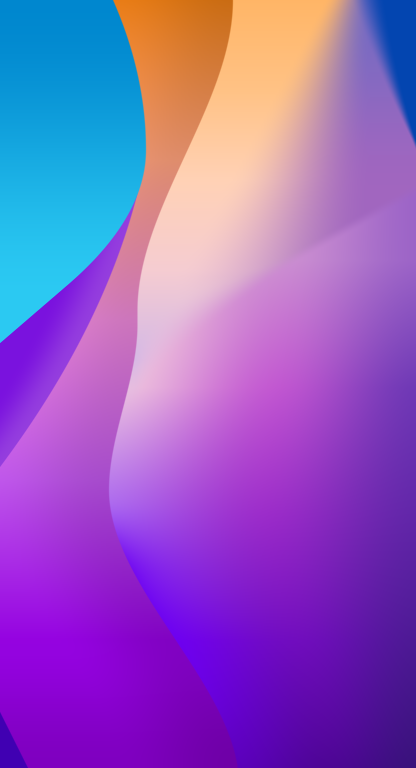
Write a WebGL 1 fragment shader that draws this background.

```glsl
precision highp float;

uniform vec2 u_resolution;

// Blue sheet, violet band and corners
const vec3 AZURE = vec3(0.0, 0.53, 0.81);
const vec3 CYAN = vec3(0.17, 0.79, 0.95);
const vec3 BAND_VIOLET = vec3(0.48, 0.07, 0.87);
const vec3 BAND_LIGHT = vec3(0.58, 0.24, 0.87);
const vec3 CORNER_BLUE = vec3(0.01, 0.27, 0.69);
const vec3 CORNER_INDIGO = vec3(0.25, 0.0, 0.70);

// Ribbon, top to bottom
const vec3 RIBBON_ORANGE = vec3(0.86, 0.46, 0.08);
const vec3 RIBBON_CORAL = vec3(0.95, 0.60, 0.46);
const vec3 RIBBON_PINK = vec3(0.87, 0.50, 0.80);
const vec3 RIBBON_ORCHID = vec3(0.71, 0.32, 0.87);
const vec3 RIBBON_PURPLE = vec3(0.55, 0.01, 0.83);
const vec3 RIBBON_DEEP = vec3(0.47, 0.0, 0.71);

// Upper fold, top to bottom, and its shaded side
const vec3 FOLD_AMBER = vec3(1.0, 0.71, 0.40);
const vec3 FOLD_APRICOT = vec3(1.0, 0.76, 0.52);
const vec3 FOLD_PEACH = vec3(1.0, 0.82, 0.71);
const vec3 FOLD_BLUSH = vec3(0.96, 0.80, 0.82);
const vec3 FOLD_LAVENDER = vec3(0.83, 0.72, 0.90);
const vec3 SHADE_TOP = vec3(0.46, 0.42, 0.76);
const vec3 SHADE_LOW = vec3(0.63, 0.40, 0.75);

// Lower fold: left, middle and right columns, top to bottom
const vec3 LEFT_1 = vec3(0.98, 0.82, 0.85);
const vec3 LEFT_2 = vec3(0.94, 0.78, 0.87);
const vec3 LEFT_3 = vec3(0.66, 0.40, 0.95);
const vec3 LEFT_4 = vec3(0.45, 0.0, 0.93);
const vec3 LEFT_5 = vec3(0.36, 0.0, 0.74);
const vec3 MID_1 = vec3(0.80, 0.56, 0.82);
const vec3 MID_2 = vec3(0.76, 0.34, 0.82);
const vec3 MID_3 = vec3(0.61, 0.17, 0.79);
const vec3 MID_4 = vec3(0.44, 0.05, 0.74);
const vec3 MID_5 = vec3(0.30, 0.02, 0.58);
const vec3 RIGHT_1 = vec3(0.61, 0.39, 0.78);
const vec3 RIGHT_2 = vec3(0.43, 0.22, 0.71);
const vec3 RIGHT_3 = vec3(0.38, 0.15, 0.66);
const vec3 RIGHT_4 = vec3(0.30, 0.10, 0.58);
const vec3 RIGHT_5 = vec3(0.22, 0.07, 0.48);
const vec3 RIM_VIOLET = vec3(0.42, 0.0, 0.95);

// Five evenly spaced colours over t in 0..1
vec3 ramp(float t, vec3 a, vec3 b, vec3 c, vec3 d, vec3 e) {
  t *= 4.0;
  vec3 col = mix(a, b, clamp(t, 0.0, 1.0));
  col = mix(col, c, clamp(t - 1.0, 0.0, 1.0));
  col = mix(col, d, clamp(t - 2.0, 0.0, 1.0));
  return mix(col, e, clamp(t - 3.0, 0.0, 1.0));
}

// Edge positions: x as a function of y, with y running down
float foldEdge(float y) {
  return 0.56 - 0.2295 * smoothstep(0.0, 0.404, y)
      - 0.0685 * smoothstep(0.423, 0.638, y)
      + 0.3125 * smoothstep(0.638, 1.022, y);
}

float blueEdge(float y) {
  float d = y - 0.1953;
  float bend = min(max(d, 0.0), 0.1758);
  float above = min(d, 0.0);
  return 0.351 - 2.08 * above * above - 6.1 * bend * (2.0 * d - bend);
}

float bandEdge(float y) {
  float d = y - 0.2734;
  return 0.3197 - d * (0.528 + 1.276 * d);
}

// One-pixel antialiasing for a signed horizontal distance
float cover(float d) {
  return smoothstep(-0.9, 0.9, d * u_resolution.x);
}

vec3 ribbonColor(vec2 p, float inset) {
  vec3 col = ramp(p.y / 0.833, RIBBON_ORANGE, RIBBON_CORAL, RIBBON_PINK,
                  RIBBON_ORCHID, RIBBON_PURPLE);
  col = mix(col, RIBBON_DEEP, smoothstep(0.83, 1.0, p.y));
  return col * mix(0.92, 1.06, smoothstep(0.0, 0.29, inset));
}

vec3 upperFold(vec2 p) {
  vec3 lit = ramp(p.y / 0.469, FOLD_AMBER, FOLD_APRICOT, FOLD_PEACH,
                  FOLD_BLUSH, FOLD_LAVENDER);
  vec3 shade = mix(SHADE_TOP, SHADE_LOW, smoothstep(0.0, 0.25, p.y));
  float start = mix(0.78, 0.42, clamp(p.y / 0.36, 0.0, 1.0));
  vec3 col = mix(lit, shade, smoothstep(start, 0.89, p.x));
  float corner = p.x - 0.885 - p.y * (0.46 + 0.78 * p.y);
  float blur = mix(0.042, 0.006, clamp(p.y / 0.18, 0.0, 1.0));
  return mix(col, CORNER_BLUE, smoothstep(-blur, blur, corner));
}

vec3 lowerFold(float y, float across) {
  float t = (y - 0.339) / 0.661;
  vec3 left = ramp(t, LEFT_1, LEFT_2, LEFT_3, LEFT_4, LEFT_5);
  vec3 middle = ramp(t, MID_1, MID_2, MID_3, MID_4, MID_5);
  vec3 right = ramp(t, RIGHT_1, RIGHT_2, RIGHT_3, RIGHT_4, RIGHT_5);
  vec3 col = mix(left, middle, smoothstep(-0.1, 0.55, across));
  col = mix(col, right, smoothstep(0.48, 1.04, across));
  float rim = smoothstep(0.65, 0.75, y) * (1.0 - smoothstep(0.8, 0.97, y));
  return mix(col, RIM_VIOLET, 0.8 * rim * exp(-9.0 * max(across, 0.0)));
}

void main() {
  vec2 p = gl_FragCoord.xy / u_resolution;
  p.y = 1.0 - p.y;
  float edge = foldEdge(p.y);
  float across = (p.x - edge) / (1.0 - edge);

  // Ribbon and the sheets lying on its left
  vec3 col = ribbonColor(p, edge - p.x);
  float bandInset = bandEdge(p.y) - p.x;
  vec3 band = mix(BAND_LIGHT, BAND_VIOLET, smoothstep(0.0, 0.12, bandInset));
  col = mix(col, band, cover(bandInset) * smoothstep(0.22, 0.25, p.y));
  vec3 blue = mix(AZURE, CYAN, smoothstep(0.0, 0.4, p.y));
  col = mix(col, blue, cover(blueEdge(p.y) - p.x));
  col = mix(col, CORNER_INDIGO, cover((p.y - 0.927) * 0.923 - p.x));

  // Large fold, split by a soft rising ridge
  float ridge = 0.2474 + 0.2995 * (1.0 - p.x)
      + 0.039 * exp(-20.8 * max(p.x - 0.329, 0.0));
  float blur = mix(0.04, 0.009, smoothstep(0.0, 0.6, across));
  float below = smoothstep(-blur, blur, p.y - ridge);
  vec3 fold = mix(upperFold(p), lowerFold(p.y, across), below);
  gl_FragColor = vec4(mix(col, fold, cover(p.x - edge)), 1.0);
}
```
